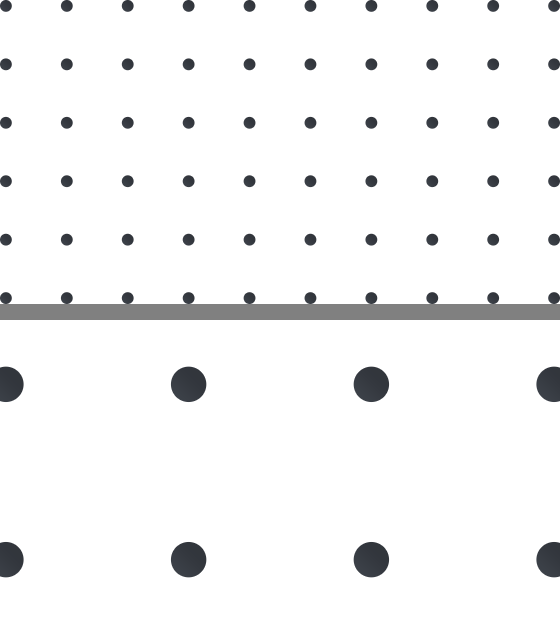
Top, the full canvas; bottom, a detail of the centre.
Give the GLSL for this pattern, as a Shadertoy shader.

```glsl
#define DOT_COUNT vec2(10.0, 6.0)
#define DOT_RADIUS 0.0194
#define PAPER_COLOR vec3(1.0)
#define DOT_DARK vec3(0.195, 0.210, 0.236)
#define DOT_LIGHT vec3(0.238, 0.258, 0.287)

// Offset from the nearest dot centre; the outer dots touch the canvas edges
vec2 nearestDotOffset(vec2 p, vec2 canvas) {
    vec2 spacing = (canvas - 2.0 * DOT_RADIUS) / (DOT_COUNT - 1.0);
    vec2 grid = (p - DOT_RADIUS) / spacing;
    vec2 cell = clamp(floor(grid + 0.5), vec2(0.0), DOT_COUNT - 1.0);
    return (grid - cell) * spacing;
}

// Faint diagonal shading across one dot
vec3 dotColor(vec2 offset) {
    float slope = dot(offset / DOT_RADIUS, vec2(-0.5, -0.5));
    return mix(DOT_DARK, DOT_LIGHT, smoothstep(-0.5, 0.9, slope));
}

void mainImage(out vec4 fragColor, in vec2 fragCoord) {
    // Units of canvas height
    vec2 p = fragCoord / iResolution.y;
    vec2 canvas = iResolution.xy / iResolution.y;
    float pixel = 1.0 / iResolution.y;

    vec2 offset = nearestDotOffset(p, canvas);
    float edge = length(offset) - DOT_RADIUS;

    // Coverage over about one pixel
    float coverage = clamp(0.5 - edge / pixel, 0.0, 1.0);
    fragColor = vec4(mix(PAPER_COLOR, dotColor(offset), coverage), 1.0);
}
```
